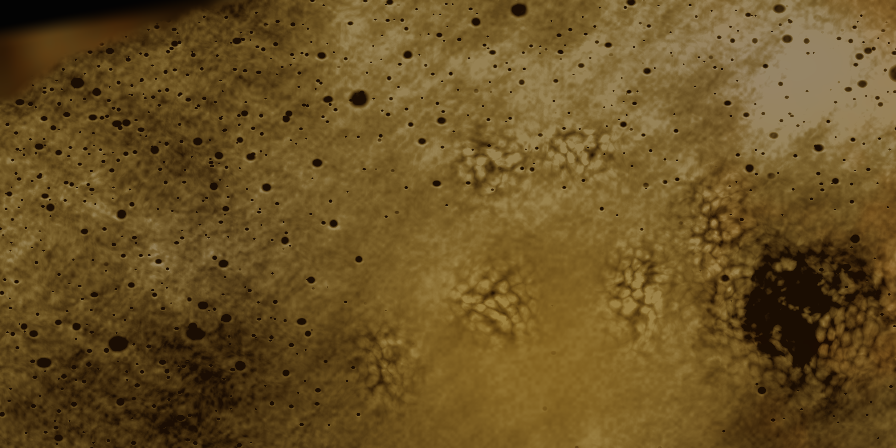
A Shadertoy shader for this texture:

```glsl
const vec3 PALETTE[6] = vec3[6](
    vec3(0.10, 0.05, 0.01), vec3(0.23, 0.15, 0.04), vec3(0.32, 0.23, 0.08),
    vec3(0.41, 0.31, 0.12), vec3(0.49, 0.39, 0.18), vec3(0.59, 0.51, 0.33));
const vec3 OCHRE_TINT = vec3(1.05, 0.99, 0.72);
const vec3 RUST_TINT = vec3(1.10, 0.92, 0.70);
const vec3 ASH_TINT = vec3(1.00, 1.02, 1.22);
const vec3 BACKDROP = vec3(0.012, 0.010, 0.010);
const float BASE_TONE = 0.80;
const float MOTTLE = 0.65;
const float RELIEF = 1.15;
const float GRAIN = 0.24;
const float STREAK = 0.38;
const float PORE_DEPTH = 0.85;
const vec2 LIGHT_STEP = vec2(-0.003, 0.007);

vec3 hash3(vec2 p) {
    vec3 q = fract(p.xyx * vec3(0.1031, 0.1030, 0.0973));
    q += dot(q, q.yxz + 33.33);
    return fract((q.xxy + q.yzz) * q.zyx);
}

float noise(vec2 p) {
    vec2 i = floor(p), f = fract(p);
    f = f * f * (3.0 - 2.0 * f);
    return mix(mix(hash3(i).x, hash3(i + vec2(1, 0)).x, f.x),
               mix(hash3(i + vec2(0, 1)).x, hash3(i + vec2(1, 1)).x, f.x), f.y);
}

float fbm(vec2 p) {
    float sum = 0.0, amp = 0.5;
    for (int i = 0; i < 5; i++) {
        sum += amp * noise(p);
        p = mat2(1.6, 1.2, -1.2, 1.6) * p + 7.3;
        amp *= 0.55;
    }
    return sum / 1.06;
}

// Soft elliptical region
float blob(vec2 p, vec2 center, vec2 radius) {
    vec2 d = (p - center) / radius;
    return exp(-dot(d, d));
}

// Noise stretched along a direction
float streaks(vec2 p, float angle) {
    float c = cos(angle), s = sin(angle);
    return fbm(mat2(c, -s, s, c) * p * vec2(7.0, 30.0)) - 0.5;
}

// Scattered round holes: x is the darkness, y the lit lower rim
vec2 pores(vec2 p, float scale, float chance) {
    vec2 g = p * scale, cell = floor(g), result = vec2(0.0);
    for (int y = -1; y <= 1; y++)
    for (int x = -1; x <= 1; x++) {
        vec2 id = cell + vec2(x, y);
        vec3 h = hash3(id + scale);
        vec2 d = (g - id - h.xy) * vec2(1.0, 1.0 + 0.5 * h.x);
        float k = fract(h.z * 57.0), r = mix(0.08, 0.21, k * k), dist = length(d);
        float present = smoothstep(0.0, 0.05, chance - h.z);
        float rim = exp(-pow((dist - 1.4 * r) / (0.35 * r), 2.0)) * smoothstep(0.0, r, -d.y);
        result = max(result, present * vec2(1.0 - smoothstep(0.6 * r, 1.3 * r, dist), rim));
    }
    return result;
}

// Distance to the nearest scattered nodule
float nodules(vec2 p) {
    vec2 cell = floor(p);
    float best = 2.0;
    for (int y = -1; y <= 1; y++)
    for (int x = -1; x <= 1; x++) {
        vec2 id = cell + vec2(x, y);
        best = min(best, length(p - id - hash3(id).xy));
    }
    return best;
}

void mainImage(out vec4 fragColor, in vec2 fragCoord) {
    vec2 p = fragCoord / iResolution.y;
    vec2 q = p + 0.07 * (vec2(fbm(p * 6.0), fbm(p * 6.0 + 19.0)) - 0.5);

    // Regions
    float left = 1.0 - smoothstep(0.45, 0.85, q.x);
    float smoothArea = blob(q, vec2(1.2, 0.2), vec2(0.40, 0.34));
    float ashy = blob(q, vec2(1.75, 0.86), vec2(0.30, 0.17));
    float crust = blob(q, vec2(1.79, 0.29), vec2(0.20, 0.15));
    float clusters = blob(q, vec2(1.10, 0.33), vec2(0.07, 0.07))
        + blob(q, vec2(1.29, 0.65), vec2(0.09, 0.05)) + blob(q, vec2(1.09, 0.63), vec2(0.06, 0.07))
        + blob(q, vec2(1.42, 0.35), vec2(0.06, 0.10)) + 0.7 * blob(q, vec2(0.85, 0.18), vec2(0.07, 0.09))
        + 0.8 * blob(q, vec2(1.60, 0.50), vec2(0.08, 0.12));
    float rough = clamp(0.5 + 0.4 * left - 0.45 * smoothArea + clusters + crust, 0.0, 1.3);

    // Broad light and shade
    float tone = BASE_TONE + 0.20 * ashy + 0.06 * blob(q, vec2(0.95, 0.55), vec2(0.4, 0.35));
    tone -= 0.48 * blob(q, vec2(0.22, 0.02), vec2(0.60, 0.36));
    tone -= 0.32 * blob(q, vec2(0.56, 0.24), vec2(0.15, 0.26));
    tone -= 0.30 * blob(q, vec2(0.33, 0.74), vec2(0.38, 0.22));
    tone -= 0.32 * crust + 0.45 * blob(q, vec2(1.77, 0.02), vec2(0.24, 0.18));
    tone -= 0.16 * smoothstep(1.55, 1.75, q.x) * (1.0 - smoothstep(0.5, 0.7, q.y));
    tone -= 0.12 * smoothstep(0.85, 1.0, p.y);

    // Mottling, streaks and lit relief
    tone += MOTTLE * (fbm(p * 5.0 + 3.0) - 0.5) * (1.0 - 0.5 * smoothArea);
    tone += STREAK * mix(streaks(p, 0.7), streaks(p, -0.6), left) * (1.0 - 0.75 * smoothArea);
    tone += RELIEF * rough * (fbm(q * 24.0) - fbm((q + LIGHT_STEP) * 24.0));
    tone += GRAIN * (noise(p * 110.0) - 0.5) * (0.3 + rough);
    float lumps = nodules(q * 42.0);
    tone += min(clusters + crust, 1.0) * (0.20 - 0.75 * smoothstep(0.2, 0.8, lumps));
    tone -= 0.75 * crust * smoothstep(0.48, 0.62, fbm(q * 14.0 + 5.0));

    // Pores of three sizes
    float density = clamp(0.16 + 0.25 * left + 0.22 * smoothstep(0.4, 0.9, p.y) - 0.3 * smoothArea, 0.02, 0.6);
    vec2 holes = max(pores(p, 9.0, 0.55 * density), max(pores(p, 19.0, density), pores(p, 38.0, 0.9 * density)));
    tone += 0.18 * holes.y * (1.0 - holes.x) - PORE_DEPTH * holes.x;

    // Blurred far slope behind the upper left ridge
    float ridge = q.y - 0.78 - 0.42 * q.x;
    float far = smoothstep(-0.01, 0.03, ridge);
    tone -= 0.25 * exp(-pow(ridge / 0.035, 2.0));
    tone = mix(tone, 0.34 + 0.7 * (noise(p * 9.0) - 0.5), far);

    // Colour
    vec3 color = PALETTE[0];
    for (int i = 1; i < 6; i++)
        color = mix(color, PALETTE[i], clamp(tone * 5.0 - float(i - 1), 0.0, 1.0));
    float rust = max(far, 0.7 * smoothstep(1.5, 1.8, q.x) * (1.0 - ashy)) * smoothstep(0.3, 0.6, fbm(p * 4.0));
    float ash = max(ashy, 0.7 * blob(q, vec2(0.48, 0.45), vec2(0.2, 0.16)));
    color *= mix(vec3(1.0), OCHRE_TINT, smoothArea);
    color *= mix(vec3(1.0), RUST_TINT, rust);
    color *= mix(vec3(1.0), ASH_TINT, ash);
    color = mix(color, BACKDROP, smoothstep(-0.025, 0.025, p.y - 0.92 - 0.18 * p.x));
    fragColor = vec4(color, 1.0);
}
```
